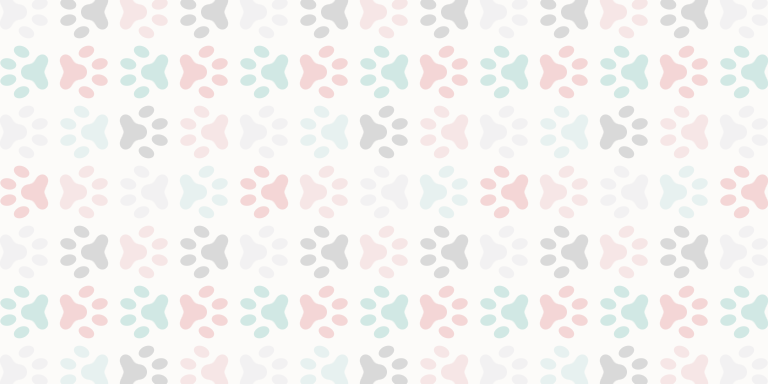
Reproduce this pattern procedurally as a WebGL 2 fragment shader.

```glsl
#version 300 es
precision highp float;
// Pastel paw prints on a square grid, facing left and right in a checkerboard.

uniform vec2 u_resolution;
out vec4 fragColor;

// Grid: cells per canvas height, and shift of the top left cell
const float CELLS_DOWN = 6.4;
const vec2 GRID_SHIFT = vec2(0.1, 0.3);

// Paw facing right, in cell units from the cell centre
const vec2 HEEL_POS = vec2(-0.308, 0.200);
const float HEEL_RADIUS = 0.092;
const float PAD_BACK = -0.200;
const float PAD_FRONT = -0.075;
const float PAD_RADIUS = 0.125;
const float PAD_BLEND = 0.200;
const vec2 INNER_TOE_POS = vec2(0.262, 0.135);
const vec2 OUTER_TOE_POS = vec2(0.040, 0.338);
const vec2 TOE_RADII = vec2(0.135, 0.092);
const float INNER_TOE_TILT = 0.25;
const float OUTER_TOE_TILT = 0.42;

// Colours
const vec3 BACKGROUND = vec3(0.988, 0.984, 0.976);
const vec3 PALETTE[6] = vec3[6](
    vec3(0.950, 0.945, 0.950),   // mist
    vec3(0.850, 0.850, 0.850),   // grey
    vec3(0.955, 0.840, 0.840),   // pink
    vec3(0.965, 0.900, 0.900),   // pale pink
    vec3(0.820, 0.910, 0.893),   // teal
    vec3(0.906, 0.945, 0.940));  // pale teal
const int MIST = 0, GREY = 1, PINK = 2, PALE_PINK = 3, TEAL = 4, PALE_TEAL = 5;

// Colour repeat: four columns by four rows, from the top
const int MOTIF[16] = int[16](
    MIST, GREY, PALE_PINK, GREY,
    TEAL, PINK, TEAL, PINK,
    MIST, PALE_TEAL, GREY, PALE_PINK,
    PINK, PALE_PINK, MIST, PALE_TEAL);

float smoothMin(float a, float b, float k) {
    float h = max(k - abs(a - b), 0.0) / k;
    return min(a, b) - 0.25 * k * h * h;
}

// Approximate distance to an ellipse whose long axis is tilted by an angle
float toeDistance(vec2 p, float tilt) {
    float c = cos(tilt), s = sin(tilt);
    p = vec2(c * p.x + s * p.y, c * p.y - s * p.x);
    float k = length(p / TOE_RADII);
    float slope = length(p / (TOE_RADII * TOE_RADII));
    return k * (k - 1.0) / max(slope, 1e-4);
}

// Two heel lobes blended into a rounded bar
float padDistance(vec2 p) {
    float heel = length(p - HEEL_POS) - HEEL_RADIUS;
    vec2 nearest = vec2(clamp(p.x, PAD_BACK, PAD_FRONT), 0.0);
    float bar = length(p - nearest) - PAD_RADIUS;
    return smoothMin(heel, bar, PAD_BLEND);
}

float pawDistance(vec2 p) {
    p.y = abs(p.y);
    float inner = toeDistance(p - INNER_TOE_POS, INNER_TOE_TILT);
    float outer = toeDistance(p - OUTER_TOE_POS, OUTER_TOE_TILT);
    return min(padDistance(p), min(inner, outer));
}

void main() {
    // Grid position, with rows counted from the top
    vec2 pos = gl_FragCoord.xy / u_resolution.y * CELLS_DOWN;
    vec2 grid = vec2(pos.x, CELLS_DOWN - pos.y) + GRID_SHIFT;
    ivec2 cell = ivec2(floor(grid));
    vec2 local = fract(grid) - 0.5;

    // Mirror every other paw
    if (((cell.x + cell.y) & 1) == 1) local.x = -local.x;

    // Flat colour with a one-pixel soft edge
    float pixel = CELLS_DOWN / u_resolution.y;
    float coverage = clamp(0.5 - pawDistance(local) / pixel, 0.0, 1.0);
    vec3 pawColor = PALETTE[MOTIF[(cell.y & 3) * 4 + (cell.x & 3)]];
    fragColor = vec4(mix(BACKGROUND, pawColor, coverage), 1.0);
}
```
